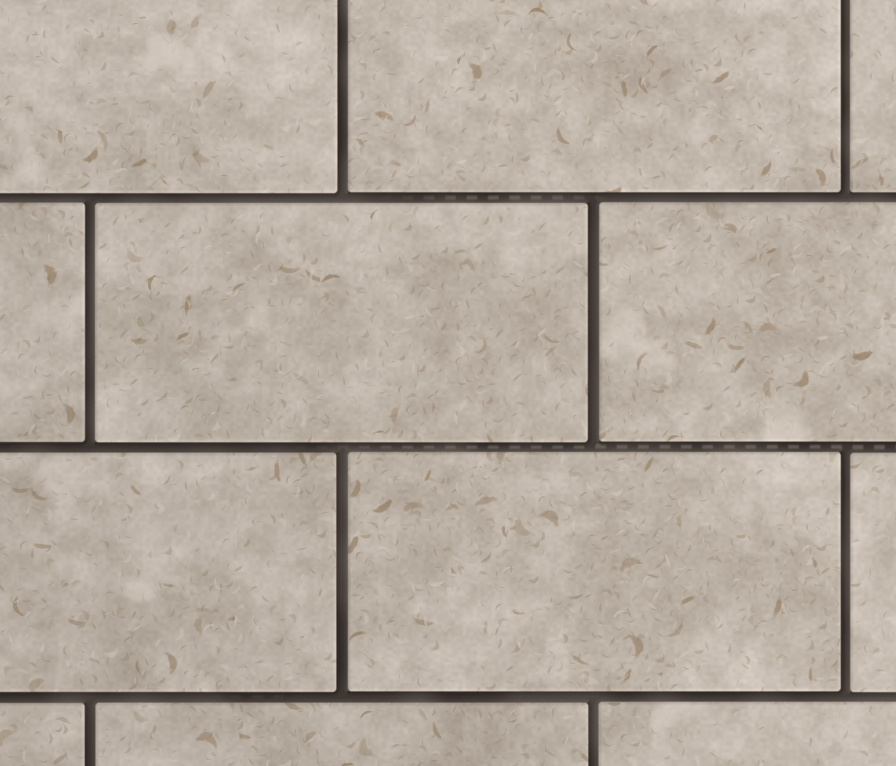
This pattern is drawn by a Shadertoy shader. Its source:

```glsl
// Running-bond wall of honed limestone tiles with dark, recessed open joints.
// Rounded-box distances shape the tiles; layered noise and scattered curved
// flakes make the stone, reseeded for each tile.

#define PITCH vec2(0.657, 0.326)    // tile plus joint, in canvas heights
#define ORIGIN vec2(0.4466, 0.090)  // a joint crossing of the even rows
#define JOINT 0.0135                // joint width
#define CORNER 0.005                // corner radius
#define JITTER 0.0022               // laying error of each tile
#define BEVEL 0.0055                // width of the worn edge
#define STONE_DARK vec3(0.635, 0.590, 0.535)
#define STONE_LIGHT vec3(0.835, 0.795, 0.755)
#define OCHRE vec3(0.550, 0.455, 0.340)
#define JOINT_DARK vec3(0.190, 0.165, 0.150)
#define JOINT_LIGHT vec3(0.390, 0.355, 0.330)

float hash(vec2 p) {
    return fract(sin(dot(p, vec2(127.1, 311.7))) * 43758.5453);
}

vec2 hash2(vec2 p) {
    return vec2(hash(p), hash(p + 19.7));
}

float noise(vec2 p) {
    vec2 i = floor(p), f = fract(p);
    f = f * f * (3.0 - 2.0 * f);
    return mix(mix(hash(i), hash(i + vec2(1, 0)), f.x),
               mix(hash(i + vec2(0, 1)), hash(i + vec2(1, 1)), f.x), f.y);
}

float fbm(vec2 p) {
    float sum = 0.0, amp = 0.5;
    for (int i = 0; i < 4; i++) {
        sum += amp * noise(p);
        p = mat2(1.6, 1.2, -1.2, 1.6) * p + 3.1;
        amp *= 0.5;
    }
    return sum / 0.9375;
}

// Coverage of bent, ragged flakes, at most one in each grid cell
float flakes(vec2 p, float cell, float density, float aa) {
    vec2 g = p / cell, id = floor(g);
    float ragged = 0.16 * (noise(g * 7.0) - 0.5);
    float cover = 0.0;
    for (int y = -1; y <= 1; y++)
    for (int x = -1; x <= 1; x++) {
        vec2 c = id + vec2(x, y);
        vec2 rnd = hash2(c + 5.3);
        vec2 d = g - c - hash2(c);
        float angle = 6.2832 * rnd.x;
        d = mat2(cos(angle), sin(angle), -sin(angle), cos(angle)) * d;
        d.y += (rnd.y - 0.5) * 3.0 * d.x * d.x;
        float size = mix(0.16, 0.46, hash(c + 8.1));
        float dist = length(d * vec2(1.0, mix(2.0, 5.0, rnd.y))) - size + ragged;
        float soft = aa / cell + 0.08;
        float present = step(hash(c + 2.9), density) * mix(0.35, 1.0, rnd.x);
        cover = max(cover, present * (1.0 - smoothstep(-soft, soft, dist)));
    }
    return cover;
}

vec3 stone(vec2 p, vec2 seed, float aa) {
    vec2 s = p + 9.0 * seed;
    float cloud = fbm(s * 7.0);
    float mottle = fbm(s * 38.0 + 2.0 * cloud);
    float grain = noise(s * 210.0) - 0.5;
    float tone = 0.59 + 0.75 * (cloud - 0.5) + 0.62 * (mottle - 0.5)
               + 0.20 * grain + 0.08 * (seed.x - 0.5);
    vec3 col = mix(STONE_DARK, STONE_LIGHT, clamp(tone, 0.0, 1.15));

    // Fossil flakes gather in the darker clouds
    float cluster = smoothstep(0.68, 0.30, cloud);
    col = mix(col, OCHRE, 0.34 * flakes(s, 0.014, 0.20 + 0.45 * cluster, aa));
    col = mix(col, OCHRE, 0.62 * flakes(s + 3.7, 0.031, 0.04 + 0.24 * cluster, aa));
    col = mix(col, STONE_LIGHT, 0.55 * flakes(s + 6.1, 0.019, 0.22, aa));

    // Rare chalky blooms
    float bloom = smoothstep(0.70, 0.86, fbm(s * 10.0 + 31.0));
    return mix(col, STONE_LIGHT * 1.03, 0.6 * bloom);
}

// lit runs from the shaded side of the joint (0) to the open side (1)
vec3 joint(vec2 p, float lit, bool upright) {
    float wear = noise(p * 22.0);
    vec3 col = mix(JOINT_DARK, JOINT_LIGHT, clamp(lit * 0.75 + 0.5 * (wear - 0.5), 0.0, 1.0));
    // Backing mesh glimpsed along parts of the bed joints
    float dash = smoothstep(0.25, 0.45, abs(fract(p.x / 0.028) - 0.5) * 1.4);
    float shown = smoothstep(0.58, 0.75, noise(p * vec2(3.0, 6.0) + 4.0));
    float strip = smoothstep(0.35, 0.0, abs(lit - 0.5));
    return upright ? col : mix(col, JOINT_LIGHT * 1.25, 0.6 * dash * shown * strip);
}

void mainImage(out vec4 fragColor, in vec2 fragCoord) {
    vec2 p = fragCoord / iResolution.y;
    float aa = 1.0 / iResolution.y;

    // Bond: odd rows shift by half a tile
    vec2 g = (p - ORIGIN) / PITCH;
    float row = floor(g.y);
    g.x += 0.5 * mod(row, 2.0);
    vec2 id = vec2(floor(g.x), row);
    vec2 seed = hash2(id + 11.0);
    vec2 local = (fract(g) - 0.5) * PITCH - JITTER * (seed - 0.5);

    // Rounded tile outline
    vec2 edge = abs(local) - 0.5 * (PITCH - JOINT);
    vec2 e = edge + CORNER;
    float dist = length(max(e, 0.0)) + min(max(e.x, e.y), 0.0) - CORNER;
    bool upright = edge.x > edge.y;
    float side = upright ? -sign(local.x) : sign(local.y);

    // Worn edges: pale below and right, dull above and left
    vec3 tile = stone(p, seed, aa);
    float rim = smoothstep(-BEVEL, -0.2 * BEVEL, dist);
    tile *= 1.0 + rim * (side < 0.0 ? 0.07 : -0.09);

    float lit = 0.5 + 0.5 * side * (1.0 - clamp(dist / (0.5 * JOINT), 0.0, 1.0));
    float soft = max(aa, 0.0014);
    vec3 col = mix(tile, joint(p, lit, upright), smoothstep(-soft, soft, dist));

    // Soft room light, fading towards the lower left
    vec2 uv = fragCoord / iResolution.xy;
    col *= 0.96 + 0.05 * smoothstep(0.0, 1.2, uv.x + 0.6 * uv.y);
    fragColor = vec4(col, 1.0);
}
```
